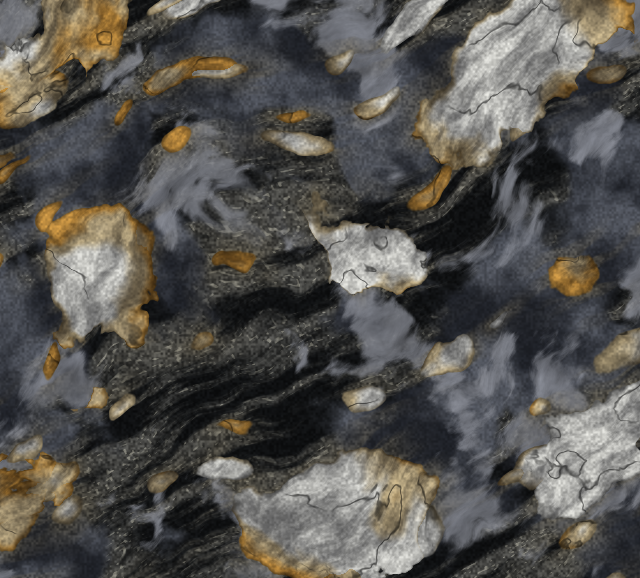
A WebGL 1 fragment shader for this texture:

```glsl
precision highp float;
// Dark foliated granite: slate and black schist with diagonal grain, strewn with
// ragged white and golden feldspar clasts. Clasts are jittered ellipses on grids
// of three sizes, bent by fbm noise; streaks and grains are stretched noise.
uniform vec2 u_resolution;

float hash(vec2 p) {
  vec3 q = fract(p.xyx * vec3(0.1031, 0.1030, 0.0973));
  q += dot(q, q.yzx + 33.33);
  return fract((q.x + q.y) * q.z);
}

float noise(vec2 p) {
  vec2 i = floor(p), f = fract(p);
  f = f * f * (3.0 - 2.0 * f);
  return mix(mix(hash(i), hash(i + vec2(1.0, 0.0)), f.x),
             mix(hash(i + vec2(0.0, 1.0)), hash(i + 1.0), f.x), f.y);
}

float fbm(vec2 p) {
  float sum = 0.0, amp = 0.52;
  for (int i = 0; i < 5; i++) {
    sum += amp * noise(p);
    p = mat2(1.6, 1.2, -1.2, 1.6) * p + 11.7;
    amp *= 0.5;
  }
  return sum;
}

// Coordinates of v in a frame turned by angle a
vec2 turned(vec2 v, float a) {
  float c = cos(a), s = sin(a);
  return vec2(c * v.x + s * v.y, c * v.y - s * v.x);
}

// x: depth inside the nearest clast (negative outside), y: its random tint
vec2 clasts(vec2 p, float cells, float fill, float stretch) {
  vec2 g = p * cells, best = vec2(-1.0, 0.0);
  for (int j = -1; j <= 1; j++) {
    for (int i = -1; i <= 1; i++) {
      vec2 cell = floor(g) + vec2(float(i), float(j));
      vec2 seed = cell + cells * 7.0;
      vec2 centre = cell + 0.25 + 0.5 * vec2(hash(seed + 3.1), hash(seed + 47.7));
      vec2 d = turned(g - centre, mix(0.2, 1.1, hash(seed + 21.3)));
      d.y *= mix(1.2, stretch, hash(seed + 65.9));
      float depth = (mix(0.3, 0.52, hash(seed + 88.2)) - length(d)) / cells;
      float present = fract(dot(cell, vec2(0.618, 0.755)) + 0.2);
      if (present > 1.0 - fill && depth > best.x) best = vec2(depth, hash(seed + 9.4));
    }
  }
  return best;
}

void main() {
  vec2 p = gl_FragCoord.xy / u_resolution.y;
  vec2 bend = vec2(fbm(p * 3.0 + 5.0), fbm(p * 3.0 + 31.0)) - 0.5;
  vec2 w = p + 0.22 * bend;
  vec2 flow = turned(p + 0.16 * bend, 0.48);

  // Shared textures: foliation, crystal streaks, lumps and fine grain
  float foliation = fbm(flow * vec2(7.0, 42.0));
  float crystal = fbm(turned(w, 0.85) * vec2(22.0, 60.0));
  float lumps = fbm(p * 13.0 + 3.0);
  float grain = noise(p * 250.0);
  float speck = noise(flow * vec2(140.0, 260.0) + 70.0);

  // Black schist with pale mica grains along the foliation
  vec3 schist = mix(vec3(0.055, 0.06, 0.065), vec3(0.27, 0.27, 0.26),
                    smoothstep(0.32, 0.74, foliation));
  schist *= 0.6 + 0.8 * grain;
  schist += vec3(0.22, 0.215, 0.19) * smoothstep(0.68, 0.95, speck)
          * smoothstep(0.35, 0.6, foliation);

  // Blue-grey slate patches with cloudy frosting
  vec3 slate = mix(vec3(0.12, 0.13, 0.155), vec3(0.31, 0.325, 0.36),
                   smoothstep(0.28, 0.72, lumps));
  slate *= 0.84 + 0.32 * grain;
  float slateMask = smoothstep(0.44, 0.54, fbm(w * 4.5 + 17.0));
  vec3 color = mix(schist, slate, slateMask);
  float frost = smoothstep(0.56, 0.7, fbm(w * 8.0 + 43.0) + 0.25 * (crystal - 0.5));
  color = mix(color, vec3(0.47, 0.48, 0.51) * (0.65 + 0.7 * crystal), 0.8 * frost);

  // Three sizes of clast with ragged outlines
  float ragged = lumps - 0.5;
  vec2 large = clasts(w, 2.6, 0.6, 2.0);
  vec2 middle = clasts(w + 0.37, 6.0, 0.3, 3.0);
  vec2 small = clasts(w + 0.71, 13.0, 0.2, 3.2);
  large.x += 0.15 * ragged - 0.7 * max(fbm(w * 8.0 + 61.0) - 0.59, 0.0);
  middle.x += 0.07 * ragged;
  small.x += 0.035 * ragged;
  vec2 clast = large;
  if (middle.x > clast.x) clast = middle;
  if (small.x > clast.x) clast = small;

  // Olive-brown stain in the streaks around clasts
  float stain = exp(35.0 * min(clast.x, 0.0)) * smoothstep(0.4, 0.6, foliation);
  color = mix(color, vec3(0.35, 0.325, 0.265) * (0.6 + 0.8 * grain), 0.6 * stain);

  // Feldspar: white heart, tan body and rusty gold towards the rim
  float shade = smoothstep(0.25, 0.75, 0.6 * crystal + 0.4 * lumps);
  vec3 white = mix(vec3(0.4, 0.4, 0.4), vec3(0.82, 0.82, 0.8), shade);
  vec3 tan_ = mix(vec3(0.35, 0.31, 0.24), vec3(0.74, 0.67, 0.52), shade);
  vec3 gold = mix(vec3(0.36, 0.25, 0.1), vec3(0.77, 0.57, 0.26), shade);
  float rust = 0.8 * clast.y + 1.6 * (fbm(w * 6.0 + 83.0) - 0.5)
             + 0.35 * exp(-40.0 * max(clast.x, 0.0)) - 0.3 * smoothstep(1.3, 1.8, p.x + p.y);
  vec3 feldspar = mix(white, tan_, smoothstep(0.2, 0.45, rust));
  feldspar = mix(feldspar, gold, smoothstep(0.5, 0.8, rust));
  feldspar *= 0.86 + 0.28 * grain;

  // Dark cracks and a shaded edge
  float crack = 1.0 - smoothstep(0.0, 0.022, abs(fbm(w * 9.0 + 29.0) - 0.5));
  feldspar *= 1.0 - 0.5 * crack * smoothstep(0.35, 0.6, lumps);
  feldspar *= mix(0.65, 1.0, smoothstep(0.0, 0.018, clast.x));
  color = mix(color, feldspar, smoothstep(-0.002, 0.004, clast.x));

  gl_FragColor = vec4(clamp(color, 0.0, 1.0), 1.0);
}
```
